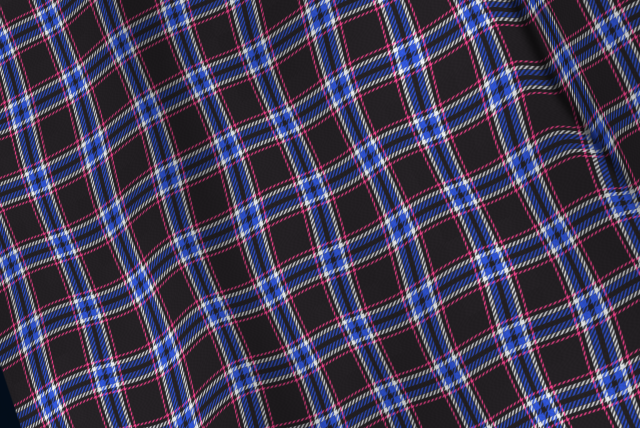
Write a Shadertoy shader that draws this texture.

```glsl
// Draped tartan cloth: blue, white and pink twill checks on black, with soft folds.
#define TWILL 16.0        // twill ribs per repeat
#define TWILL_DEPTH 0.36  // how strongly the ribs pick one thread set
#define PINK_POS 0.235    // distances from band centre, in repeats
#define WHITE_POS 0.148
#define BLUE_POS 0.075
#define PINK_HALF 0.015   // half widths, in repeats
#define WHITE_HALF 0.027
#define BLUE_HALF 0.042
#define FOLD_U 2.45       // repeat index where the left fold lies
#define WEAR 0.07         // uneven tone between repeats

const vec3 BLACK = vec3(0.130, 0.118, 0.130);
const vec3 BLUE  = vec3(0.170, 0.300, 0.760);
const vec3 WHITE = vec3(0.840, 0.850, 0.860);
const vec3 PINK  = vec3(0.900, 0.240, 0.510);

float hash(vec2 p) {
    return fract(sin(dot(p, vec2(41.3, 289.1))) * 4375.5);
}

// Coverage of a stripe centred at c with half width h
float stripe(float d, float c, float h, float aa) {
    return smoothstep(-aa, aa, h - abs(d - c));
}

// Thread colour across one mirrored repeat
vec3 sett(float t, float aa) {
    float d = abs(fract(t + 0.5) - 0.5);
    vec3 col = mix(BLACK, BLUE, stripe(d, BLUE_POS, BLUE_HALF, aa));
    col = mix(col, WHITE, stripe(d, WHITE_POS, WHITE_HALF, aa));
    return mix(col, PINK, stripe(d, PINK_POS, PINK_HALF, aa));
}

// Signed distance from the overlapping fold at the upper right
float foldEdge(vec2 p) {
    return p.x - 1.19 - 0.62 * (1.0 - p.y) - 0.012 * sin(p.y * 14.0);
}

// Canvas position to repeat coordinates, bent by the drape
vec2 drape(vec2 p, float foldFade) {
    float lean = 0.32 + 0.067 * p.x;
    float q = p.x + lean * (p.y - 0.5) + 0.02;
    float u = 7.097 * q - 0.74 * q * q;
    u += 0.06 * sin(p.y * 13.0 + p.x * 5.0);
    u += 0.36 * foldFade * smoothstep(0.0, 0.15, foldEdge(p));

    float f = u - FOLD_U;
    float lift = 0.055 * f * exp(-1.4 * f * f) + 0.007 * sin(u * 2.9 + p.y * 3.0);
    lift -= 0.035 * foldFade * exp(-pow(foldEdge(p) / 0.05, 2.0));
    float v = (p.y - lift - 0.57 - 0.52 * (p.x - 0.75)) / (0.18 + 0.017 * p.x);
    return vec2(u, v);
}

void mainImage(out vec4 fragColor, in vec2 fragCoord) {
    // Unit height; x is stretched to span 1.5 on any canvas
    vec2 p = fragCoord / iResolution.xy * vec2(1.5, 1.0);
    float foldFade = smoothstep(0.42, 0.68, p.y);
    vec2 uv = drape(p, foldFade);
    vec2 aa = 0.6 * fwidth(uv) + 0.002;

    // Weave: diagonal ribs favour warp or weft, fading where too fine
    float rib = (uv.x - uv.y) * TWILL;
    float ribFade = 1.0 - smoothstep(0.55, 1.1, fwidth(rib));
    float over = 0.5 + TWILL_DEPTH * ribFade * sin(6.2832 * rib);
    vec3 warp = sett(uv.x, aa.x);
    vec3 weft = sett(uv.y, aa.y);
    vec3 col = mix(weft, warp, clamp(over + 0.04, 0.0, 1.0));

    // Tone: wear per repeat and fine thread grain
    col *= 1.0 + WEAR * (hash(floor(uv + 0.5)) - 0.5);
    col *= 1.0 + 0.05 * sin(uv.x * 97.0 + 2.0 * sin(uv.y * 31.0)) * sin(uv.y * 89.0);

    // Light: broad folds, the left crease, and the overlap shadow
    float f = uv.x - FOLD_U;
    float light = 1.03 + 0.06 * sin(uv.x * 1.9 + 0.8) + 0.04 * sin(p.x * 5.0 - p.y * 4.0);
    light += 0.10 * exp(-3.0 * pow(f + 0.5, 2.0));
    light -= 0.25 * exp(-3.5 * pow(f - 1.0, 2.0));
    float e = foldEdge(p);
    light *= 1.0 - 0.55 * foldFade * exp(-pow(e / 0.018, 2.0));
    light *= 1.0 - 0.15 * foldFade * smoothstep(0.0, 0.05, e);
    col *= light;

    // Backdrop beyond the cloth edge at the lower left
    float hem = 0.15 - p.y - 3.0 * p.x;
    col = mix(col, vec3(0.01, 0.05, 0.10), smoothstep(-0.008, 0.008, hem));

    fragColor = vec4(clamp(col, 0.0, 1.0), 1.0);
}
```
